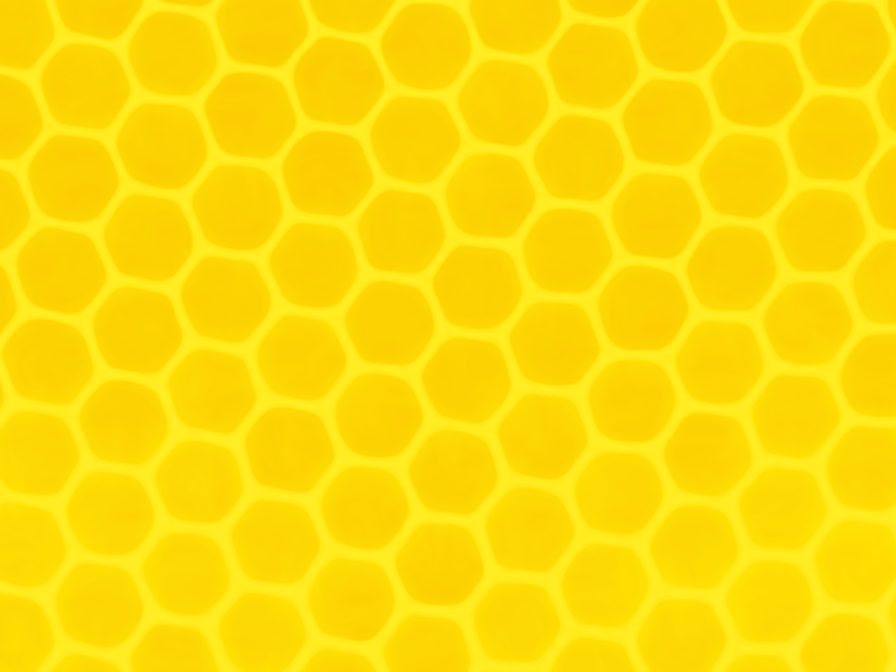
A Shadertoy shader for this texture:

```glsl
// Honeycomb of wax cells: a tilted, slightly curved hexagonal lattice.
// Jittered cell centres give cellular borders; a smooth minimum rounds the
// corners, and layered sines mottle the honey inside each cell.

const vec2 LATTICE_ORIGIN = vec2(0.599, 0.656);   // in canvas heights
const vec2 STEP_ACROSS = vec2(0.1319, 0.0516);
const vec2 STEP_UP = vec2(0.0188, 0.1372);
const float ROW_BEND = 0.045;
const float CENTRE_JITTER = 0.0028;
const float CORNER_ROUNDING = 0.0075;
const float WALL_LOW = 0.0093;                    // half width, bottom
const float WALL_HIGH = 0.0062;                   // half width, top
const float WALL_SOFTNESS = 0.0028;
const vec3 HONEY_DEEP = vec3(0.985, 0.795, 0.005);
const vec3 HONEY_LIGHT = vec3(0.998, 0.885, 0.015);
const vec3 WAX = vec3(1.0, 0.912, 0.085);
const vec3 WAX_RIDGE = vec3(1.0, 0.935, 0.17);

vec2 hash2(vec2 id) {
    vec2 q = vec2(dot(id, vec2(127.1, 311.7)), dot(id, vec2(269.5, 183.3)));
    return fract(sin(q) * 43758.5);
}

vec2 cellCentre(vec2 id) {
    vec2 jitter = (hash2(id) - 0.5) * 2.0 * CENTRE_JITTER;
    return id.x * STEP_ACROSS + id.y * STEP_UP + jitter;
}

// Each layer is bent by the previous one, giving soft irregular blotches
float mottle(vec2 p) {
    float sum = 0.0;
    float weight = 0.5;
    for (int i = 0; i < 4; i++) {
        p = mat2(0.8, 0.6, -0.6, 0.8) * p * 1.7;
        p += 0.7 * sin(p.yx + float(i));
        sum += weight * sin(p.x) * sin(p.y);
        weight *= 0.6;
    }
    return sum;
}

vec2 nearestCell(vec2 p) {
    vec2 guess = round(inverse(mat2(STEP_ACROSS, STEP_UP)) * p);
    vec2 nearest = guess;
    float best = 1e3;
    for (int j = -1; j <= 1; j++)
    for (int i = -1; i <= 1; i++) {
        vec2 id = guess + vec2(i, j);
        float d = distance(p, cellCentre(id));
        if (d < best) { best = d; nearest = id; }
    }
    return nearest;
}

// Smoothed distance from p to the border of its cell
float borderDistance(vec2 p, vec2 id) {
    vec2 centre = cellCentre(id);
    float sum = 0.0;
    for (int j = -1; j <= 1; j++)
    for (int i = -1; i <= 1; i++) {
        if (i == 0 && j == 0) continue;
        vec2 other = cellCentre(id + vec2(i, j));
        float d = dot(0.5 * (centre + other) - p, normalize(other - centre));
        sum += exp(-d / CORNER_ROUNDING);
    }
    return -CORNER_ROUNDING * log(sum);
}

void mainImage(out vec4 fragColor, in vec2 fragCoord) {
    vec2 uv = fragCoord / iResolution.y;

    // Bent lattice space with slightly wavy walls
    vec2 p = uv - LATTICE_ORIGIN;
    p.y -= ROW_BEND * p.x * p.x;
    p += 0.0009 * sin(p.yx * 85.0 + 2.0 * sin(p * 47.0));
    vec2 id = nearestCell(p);
    vec2 local = p - cellCentre(id);
    float border = borderDistance(p, id);
    vec2 variation = hash2(id + 17.0);

    // Honey: light from below, cell tint, blotches and a paler rim
    float sunlit = smoothstep(0.8, 0.0, uv.y) * (0.35 + 0.75 * abs(p.x));
    float wall = mix(WALL_LOW, WALL_HIGH, uv.y) + 0.0012 * (variation.x - 0.5);
    float rim = 1.0 - smoothstep(wall, wall + 0.02, border);
    float slope = dot(local, vec2(-0.6, 1.0)) * (variation.y - 0.3) * 3.0;
    float light = 0.27 + 0.55 * sunlit + 0.16 * (variation.x - 0.5);
    light += 0.17 * mottle(uv * 26.0 + variation * 6.0) + slope + 0.22 * rim;
    vec3 color = mix(HONEY_DEEP, HONEY_LIGHT, clamp(light, 0.0, 1.0));

    // Wax walls with a faint bright ridge and grain
    float ridge = 1.0 - smoothstep(0.0, wall, border);
    ridge *= 0.55 + 0.3 * mottle(uv * 55.0);
    vec3 wax = mix(WAX, WAX_RIDGE, clamp(ridge, 0.0, 1.0));
    float soft = max(WALL_SOFTNESS, 1.0 / iResolution.y);
    float wallMask = 1.0 - smoothstep(wall - soft, wall + soft, border);
    color = mix(color, wax, wallMask);

    fragColor = vec4(color, 1.0);
}
```
